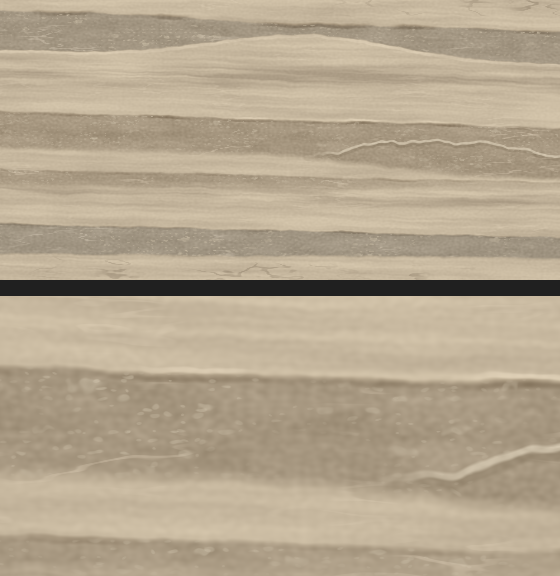
Top, the full canvas; bottom, a detail of the centre.
This texture is drawn by a Shadertoy shader. Its source:

```glsl
// Travertine slab: near-horizontal beige and grey-brown strata with pale flecks and veins.

vec2 hash2(vec2 p) {
    vec3 q = fract(p.xyx * vec3(0.1031, 0.1030, 0.0973));
    q += dot(q, q.yzx + 33.33);
    return fract((q.xx + q.yz) * q.zy);
}

float gradientNoise(vec2 p) {
    vec2 i = floor(p), f = fract(p);
    vec2 u = f * f * f * (f * (f * 6.0 - 15.0) + 10.0);
    vec2 e = vec2(0.0, 1.0);
    float a = dot(hash2(i) * 2.0 - 1.0, f);
    float b = dot(hash2(i + e.yx) * 2.0 - 1.0, f - e.yx);
    float c = dot(hash2(i + e.xy) * 2.0 - 1.0, f - e.xy);
    float d = dot(hash2(i + e.yy) * 2.0 - 1.0, f - e.yy);
    return mix(mix(a, b, u.x), mix(c, d, u.x), u.y);
}

float fbm(vec2 p) {
    float sum = 0.0, gain = 1.0;
    for (int i = 0; i < 3; i++) {
        sum += gain * gradientNoise(p);
        p = p * 2.03 + 17.3;
        gain *= 0.6;
    }
    return sum;
}

// One stratum: crisp upper edge, softer lower edge
float stratum(float depth, float top, float bottom, float soft) {
    return smoothstep(top - 0.004, top + 0.005, depth)
         * (1.0 - smoothstep(bottom - soft, bottom + soft, depth));
}

float line(float d, float width) {
    return 1.0 - smoothstep(width * 0.3, width, abs(d));
}

// Scattered flattened grains, one candidate per cell
float flecks(vec2 p, vec2 cell, float share) {
    p += 0.12 * cell * vec2(gradientNoise(p * 70.0), gradientNoise(p * 70.0 + 31.0)) * 3.0;
    vec2 id = floor(p / cell);
    vec2 rnd = hash2(id + 5.0), shape = hash2(id + 71.0);
    vec2 q = fract(p / cell) - mix(vec2(0.38), vec2(0.62), rnd);
    float size = mix(0.12, 0.34, shape.x * shape.x);
    float d = length(q * vec2(1.0, 1.0 + 0.5 * shape.y));
    return step(shape.y, share) * (1.0 - smoothstep(size * 0.55, size + 0.08, d));
}

void mainImage(out vec4 fragColor, in vec2 fragCoord) {
    vec2 p = fragCoord / iResolution.y;
    float x = p.x * 2.0 * iResolution.y / iResolution.x;
    p.x = x;

    // Depth below the upper edge, following the gentle dip of the beds
    float depth = 1.0 - p.y - 0.026 * x;
    depth += 0.010 * gradientNoise(vec2(x * 2.3, depth * 4.0));
    float rough = depth + 0.006 * fbm(vec2(x * 11.0, depth * 14.0));

    // Grey beds
    float hump = 0.178 - 0.085 * exp(-pow((x - 1.08) / 0.42, 2.0));
    float top1 = 0.035 + 0.022 * smoothstep(0.2, 1.0, x);
    float bottom2 = 0.527 + 0.062 * smoothstep(0.9, 1.8, x);
    float bed1 = stratum(rough, top1, hump, 0.004);
    float bed2 = stratum(rough, 0.402, bottom2, 0.014);
    float bed3 = stratum(rough, 0.602, 0.658 - 0.02 * x, 0.018) * mix(0.95, 0.5, smoothstep(0.8, 1.7, x));
    float bed4 = stratum(rough, 0.797, 0.905 - 0.016 * x, 0.007);
    float grey = max(max(bed1, bed2), max(bed3, bed4));

    // Beige ground with fine sedimentary streaks
    float streak = fbm(vec2(x * 1.3, rough * 27.0));
    float fine = gradientNoise(vec2(x * 3.0, rough * 95.0));
    float cloud = fbm(vec2(x * 3.0, depth * 8.0) + 9.0);
    float streaky = exp(-pow((depth - 0.262 + 0.012 * x) / 0.035, 2.0))
                  + 0.8 * exp(-pow((depth - 0.665) / 0.035, 2.0));
    float tan1 = 0.27 + 0.55 * streak + 0.22 * fine + 0.2 * cloud;
    tan1 += streaky * (0.42 + 0.7 * streak + 0.35 * fine);
    vec3 color = mix(vec3(0.822, 0.763, 0.662), vec3(0.685, 0.625, 0.535), clamp(tan1, 0.0, 1.1));

    // Grey-brown fill, mottled along the beds
    float mottle = fbm(vec2(x * 7.0, depth * 22.0) + 40.0);
    vec3 warm = vec3(0.650, 0.590, 0.500), cool = vec3(0.630, 0.585, 0.512);
    vec3 fill = mix(warm, cool, clamp(bed4 + bed1 * 0.7, 0.0, 1.0));
    fill += 0.045 * mottle + 0.035 * streak;
    color = mix(color, fill, grey);

    // Broken brown rims along the upper edges of the beds
    float broken = smoothstep(-0.2, 0.3, gradientNoise(vec2(x * 6.0, depth * 5.0)));
    float rim = line(rough - top1 - 0.003, 0.012) + line(rough - 0.405, 0.009)
              + 0.6 * line(rough - 0.605, 0.007) + 0.7 * line(rough - 0.800, 0.007);
    color -= vec3(0.11, 0.115, 0.115) * rim * broken;
    color += 0.045 * line(rough - hump - 0.006, 0.008);

    // Pale flecks, sparse outside the grey beds
    float patches = smoothstep(-0.35, 0.3, gradientNoise(vec2(x * 4.0, depth * 11.0) + 3.0));
    float grains = 0.55 * flecks(p, vec2(0.062, 0.026), 0.22)
                 + 0.55 * flecks(p + 3.7, vec2(0.030, 0.013), 0.30)
                 + 0.45 * flecks(p + 8.1, vec2(0.017, 0.010), 0.30);
    color = mix(color, vec3(0.77, 0.72, 0.63), min(grains, 0.8) * patches * (0.1 + 0.9 * grey));

    // Pale wandering vein with a shadow beneath it
    float wander = rough - 0.462 - 0.27 * pow(x - 1.6, 2.0) + 0.022 * fbm(vec2(x * 7.0, 2.0));
    float reach = smoothstep(1.08, 1.25, x);
    color = mix(color, vec3(0.83, 0.78, 0.69), 0.8 * reach * line(wander, 0.007));
    color -= 0.055 * reach * line(wander - 0.009, 0.009);

    // Thin crusts: along the middle bed and within streaky layers
    float crust = line(rough - 0.396 + 0.005 * gradientNoise(vec2(x * 18.0, 1.0)), 0.005);
    color += 0.06 * crust * smoothstep(0.0, 0.3, gradientNoise(vec2(x * 5.0, 8.0)));
    float thread = line(fbm(vec2(x * 3.5, depth * 24.0) + 60.0), 0.07);
    color += 0.05 * thread * smoothstep(0.05, 0.4, cloud) * (0.5 + grey);

    // Curled dark seams in the lowest and highest beds
    float curl = line(fbm(vec2(x * 5.0, depth * 19.0) + 22.0) - 0.1, 0.09);
    float outer = smoothstep(0.905, 0.925, rough) + (1.0 - smoothstep(0.01, 0.035, rough)) * smoothstep(0.9, 1.5, x);
    color -= vec3(0.085, 0.085, 0.08) * curl * outer * broken;

    // Stone grain
    color += (0.028 + 0.03 * grey) * gradientNoise(p * vec2(85.0, 115.0));
    fragColor = vec4(clamp(color, 0.0, 1.0), 1.0);
}
```
